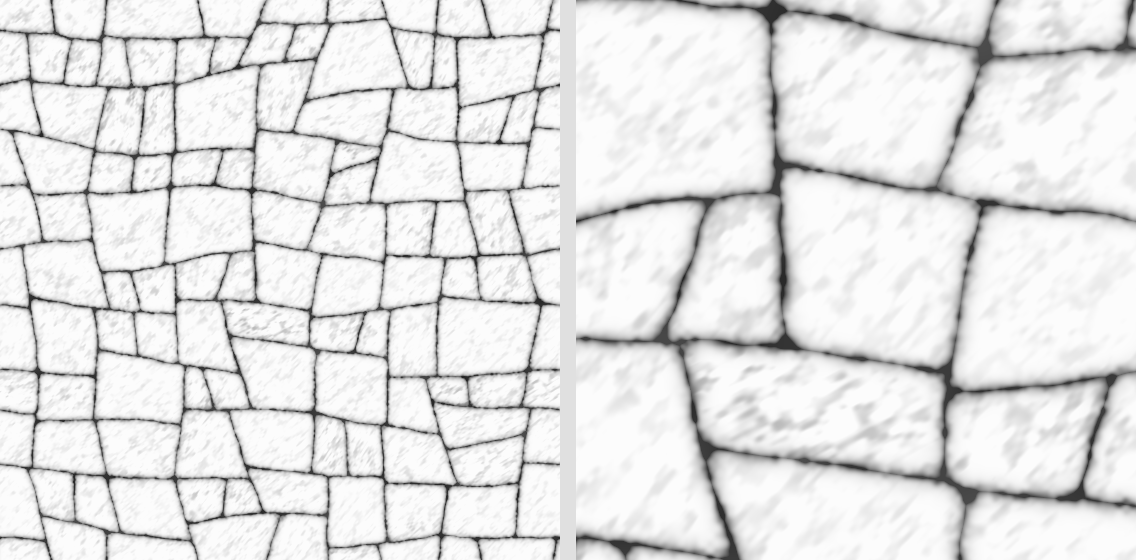
Left: the whole. Right: its middle third, enlarged.
This texture map is drawn by a three.js fragment shader. Its source:

```glsl
// Dry stone wall: irregular pale blocks with soft dark joints and slanted chisel flecks.
varying vec2 vUv;

const vec2 GRID = vec2(8.0, 10.0);   // even counts keep the wall seamless
const float JOINT_TONE = 0.14;
const float STONE_TONE = 0.99;
const float CORNER = 0.012;

float hash(vec2 p) {
  return fract(sin(dot(p, vec2(127.1, 311.7))) * 43758.545);
}

// Value noise that repeats after the given period.
float noise(vec2 p, float period) {
  vec2 i = floor(p);
  vec2 f = fract(p);
  f = f * f * (3.0 - 2.0 * f);
  vec2 a = mod(i, period);
  vec2 b = mod(i + 1.0, period);
  return mix(mix(hash(a), hash(vec2(b.x, a.y)), f.x),
             mix(hash(vec2(a.x, b.y)), hash(b), f.x), f.y);
}

vec2 warp(vec2 uv, float freq, float amount) {
  vec2 n = vec2(noise(uv * freq, freq), noise(uv * freq + 0.5 * freq + 0.37, freq));
  return (n - 0.5) * amount;
}

float smoothMax(float a, float b, float k) {
  float h = max(k - abs(a - b), 0.0) / k;
  return max(a, b) + h * h * k * 0.25;
}

// Offset of a tilted joint through a cell, measured across the joint.
float joint(vec2 cell, float along) {
  vec2 id = mod(cell, GRID);
  float shift = (hash(id + 3.7) - 0.5) * 0.44;
  float tilt = (hash(id + 19.3) - 0.5) * 0.5;
  return 0.5 + shift + tilt * (along - 0.5);
}

float jointX(vec2 cell, float y) { return cell.x + joint(cell, y - cell.y); }
float jointY(vec2 cell, float x) { return cell.y + joint(cell, x - cell.x); }

// Stone around lattice point v: x = signed distance, y = seed, z = stroke angle, w = size.
vec4 stone(vec2 p, vec2 v) {
  // Cells alternate between upright and level joints, giving a pinwheel of blocks.
  float odd = mod(v.x + v.y, 2.0);
  vec2 right = v - vec2(0.0, odd);
  vec2 left = v - vec2(1.0, 1.0 - odd);
  vec2 top = v - vec2(1.0 - odd, 0.0);
  vec2 bottom = v - vec2(odd, 1.0);

  float dx = max(jointX(left, p.y) - p.x, p.x - jointX(right, p.y)) / GRID.x;
  float dy = max(jointY(bottom, p.x) - p.y, p.y - jointY(top, p.x)) / GRID.y;
  float d = smoothMax(dx, dy, CORNER);

  vec2 low = vec2(jointX(left, v.y), jointY(bottom, v.x));
  vec2 high = vec2(jointX(right, v.y), jointY(top, v.x));
  vec2 size = (high - low) / GRID;
  vec2 local = (p - 0.5 * (low + high)) / GRID;
  float seed = hash(mod(v, GRID) + 41.9);

  // Long blocks, and a few others, break into two.
  bool wide = size.x > size.y;
  float aspect = max(size.x, size.y) / min(size.x, size.y);
  if (seed < (aspect > 1.5 ? 0.7 : 0.08)) {
    vec2 q = wide ? local : local.yx;
    float span = wide ? size.x : size.y;
    float cut = q.x + (fract(seed * 57.0) - 0.5) * (0.6 * q.y + 0.25 * span);
    d = smoothMax(d, -abs(cut), CORNER);
    seed = fract(seed * 13.0 + step(0.0, cut) * 0.43);
    size *= wide ? vec2(0.5, 1.0) : vec2(1.0, 0.5);
  }
  return vec4(d, seed, atan(size.y, size.x), min(size.x, size.y));
}

// Short flecks stretched along one direction.
float flecks(vec2 uv, float angle, float seed) {
  float c = cos(angle);
  float s = sin(angle);
  vec2 q = vec2(c * uv.x + s * uv.y, c * uv.y - s * uv.x);
  float coarse = noise(q * vec2(66.0, 140.0) + seed * 91.0, 512.0);
  float fine = noise(q * vec2(150.0, 300.0) + seed * 37.0, 512.0);
  return smoothstep(0.42, 0.92, 0.6 * coarse + 0.4 * fine);
}

void main() {
  vec2 uv = vUv + warp(vUv, 5.0, 0.03) + warp(vUv, 18.0, 0.005) + warp(vUv, 64.0, 0.0022);
  vec2 p = uv * GRID;
  vec2 cell = floor(p);

  // Nearest of the four stones that can reach this cell.
  vec4 near = vec4(1.0);
  for (int j = 0; j < 2; j++) {
    for (int i = 0; i < 2; i++) {
      vec4 s = stone(p, cell + vec2(float(i), float(j)));
      if (s.x < near.x) near = s;
    }
  }

  // Ragged edge with a soft falloff into the joint.
  float rough = noise(vUv * 100.0, 100.0) * 0.5 + noise(vUv * 230.0, 230.0) * 0.5 - 0.5;
  float depth = max(-near.x + 0.0001 + rough * 0.004, 0.0);
  float face = 1.0 - exp(-depth / 0.0026);

  // Smaller stones carry stronger flecks.
  float amount = mix(0.27, 0.12, smoothstep(0.04, 0.1, near.w)) * (0.75 + 0.5 * near.y);
  float patches = 0.4 + 0.7 * noise(vUv * 34.0, 34.0);
  float mark = flecks(vUv, near.z * 0.9 + 0.1, near.y) * patches;
  float jointTone = JOINT_TONE + 0.16 * noise(vUv * 28.0, 28.0);
  float tone = mix(jointTone, STONE_TONE - amount * mark, face);
  gl_FragColor = vec4(vec3(tone), 1.0);
}
```
